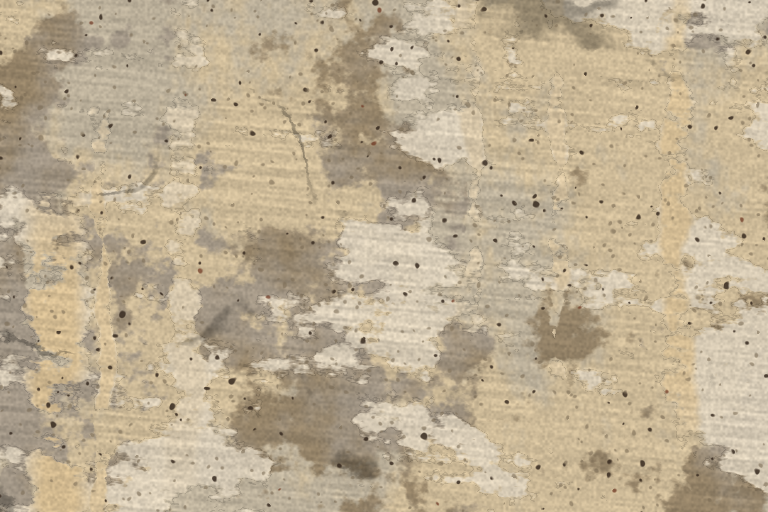
Reproduce this texture procedurally as a Shadertoy shader.

```glsl
// Weathered plaster wall: stains, worn pale patches, drip streaks, cracks and pits.

// Colours
const vec3 GREIGE = vec3(0.735, 0.690, 0.605);
const vec3 SAND   = vec3(0.805, 0.730, 0.595);
const vec3 OCHRE  = vec3(0.835, 0.735, 0.565);
const vec3 PALE   = vec3(0.855, 0.808, 0.725);
const vec3 SLATE  = vec3(0.625, 0.580, 0.520);
const vec3 UMBER  = vec3(0.565, 0.495, 0.390);
const vec3 PIT    = vec3(0.210, 0.160, 0.120);
const vec3 RUST   = vec3(0.420, 0.200, 0.120);

// Amounts
const float STAIN_LEVEL = 0.555;
const float PALE_LEVEL  = 0.605;
const float GRAIN       = 0.20;
const float SCRATCH     = 0.15;
const float SCRATCH_TILT = 0.09;

// Patches: centre xy, radii zw, in canvas heights
const vec4 PALE_PATCH[6] = vec4[6](
    vec4(0.79, 0.43, 0.15, 0.23), vec4(0.84, 0.84, 0.09, 0.19),
    vec4(1.45, 0.25, 0.17, 0.20), vec4(0.36, 0.12, 0.23, 0.12),
    vec4(1.30, 0.97, 0.26, 0.09), vec4(1.22, 0.44, 0.30, 0.06));
const vec4 DARK_PATCH[7] = vec4[7](
    vec4(0.68, 0.86, 0.08, 0.21), vec4(0.05, 0.90, 0.14, 0.16),
    vec4(0.48, 0.47, 0.20, 0.13), vec4(0.70, 0.18, 0.25, 0.14),
    vec4(0.02, 0.25, 0.06, 0.26), vec4(1.02, 0.33, 0.19, 0.14),
    vec4(1.15, 0.75, 0.07, 0.20));
// Drips: x, half width, height of middle, warmth
const vec4 DRIP[6] = vec4[6](
    vec4(0.36, 0.034, 0.50, 0.25), vec4(0.92, 0.020, 0.80, 0.40),
    vec4(1.32, 0.027, 0.55, 0.90), vec4(0.11, 0.060, 0.15, 1.00),
    vec4(1.09, 0.016, 0.60, 0.60), vec4(0.20, 0.012, 0.30, 0.80));

float hash(vec2 p) {
    vec3 q = fract(p.xyx * 0.1031);
    q += dot(q, q.yzx + 33.33);
    return fract((q.x + q.y) * q.z);
}

float noise(vec2 p) {
    vec2 i = floor(p), f = fract(p);
    f = f * f * (3.0 - 2.0 * f);
    return mix(mix(hash(i), hash(i + vec2(1, 0)), f.x),
               mix(hash(i + vec2(0, 1)), hash(i + vec2(1, 1)), f.x), f.y);
}

float fbm(vec2 p) {
    float sum = 0.0, amp = 1.0, total = 0.0;
    for (int i = 0; i < 6; i++) {
        sum += amp * noise(p);
        total += amp;
        amp *= 0.6;
        p = mat2(1.6, 1.2, -1.2, 1.6) * p + 17.3;
    }
    return sum / total;
}

// Cellular noise: x = distance to nearest point, y = its random id
vec2 cells(vec2 p) {
    vec2 base = floor(p), best = vec2(9.0, 0.0);
    for (int k = 0; k < 9; k++) {
        vec2 c = base + vec2(k % 3 - 1, k / 3 - 1);
        vec2 point = c + vec2(hash(c), hash(c + 71.7));
        float d = length(p - point);
        if (d < best.x) best = vec2(d, hash(c + 29.1));
    }
    return best;
}

float patchMask(vec2 p, vec4 s) {
    return 1.0 - smoothstep(0.45, 1.25, length((p - s.xy) / s.zw));
}

// Coverage of sparse round holes in a grid of the given density
float pits(vec2 p, float density, float share, float radius) {
    vec2 c = cells(p * density);
    float r = radius * (0.4 + 0.6 * fract(c.y * 57.0));
    float soft = density / iResolution.y;
    return step(c.y, share) * (1.0 - smoothstep(r - soft, r + soft, c.x));
}

void mainImage(out vec4 fragColor, in vec2 fragCoord) {
    vec2 p = fragCoord / iResolution.y;
    vec2 slant = vec2(p.x, p.y + SCRATCH_TILT * p.x);
    float fine = noise(p * 95.0) - 0.5;
    float ragged = fbm(p * vec2(9.0, 12.0) + 4.0);

    // Region weights
    float pale = 0.0, dark = 0.0, drip = 0.0, warmDrip = 0.0;
    for (int i = 0; i < 6; i++) pale = max(pale, patchMask(p, PALE_PATCH[i]));
    for (int i = 0; i < 7; i++) dark = max(dark, patchMask(p, DARK_PATCH[i]));
    for (int i = 0; i < 6; i++) {
        vec4 s = DRIP[i];
        float wobble = 0.007 * sin(p.y * 9.0 + s.x * 40.0) + 0.004 * sin(p.y * 31.0 + s.x * 9.0);
        float d = abs(p.x - s.x + wobble) + (ragged - 0.5) * 0.05;
        float run = 1.0 - smoothstep(0.25, 0.65, abs(p.y - s.z));
        float m = run * (1.0 - smoothstep(s.y * 0.5, s.y * 1.3, d));
        drip = max(drip, m);
        warmDrip = max(warmDrip, m * s.w);
    }

    // Base coat and stains
    float warmth = fbm(p * vec2(4.0, 2.2) + 31.0);
    vec3 col = mix(GREIGE, SAND, smoothstep(0.42, 0.58, warmth + fine * 0.06));
    float stain = 0.5 * ragged + 0.5 * fbm(p * vec2(5.0, 2.5) + 11.0)
                + 0.11 * dark - 0.09 * drip + fine * 0.06;
    vec3 stainCol = mix(SLATE, UMBER, smoothstep(0.40, 0.62, fbm(p * 3.5 + 53.0)));
    col = mix(col, stainCol, 0.92 * smoothstep(-0.035, 0.045, stain - STAIN_LEVEL));

    // Pale worn plaster with a thin dirty rim
    float worn = 0.6 * fbm(p * vec2(8.0, 11.0) + 83.0) + 0.4 * fbm(slant * vec2(5.0, 22.0) + 7.0)
               + 0.17 * max(pale, 0.85 * drip) - 0.03 * dark + fine * 0.05 - PALE_LEVEL;
    float rim = 1.0 - smoothstep(0.0, 0.012, abs(worn + 0.02));
    col *= 1.0 - 0.13 * rim;
    col = mix(col, mix(PALE, OCHRE, warmDrip), 0.9 * smoothstep(-0.015, 0.03, worn));

    // Hairline cracks along broken noise contours
    float contour = abs(noise(p * 4.0 + 0.35 * ragged + 19.0) - 0.5);
    float broken = smoothstep(0.52, 0.62, fbm(p * 4.0 + 67.0));
    col *= 1.0 - 0.28 * broken * (1.0 - smoothstep(0.004, 0.018, contour));

    // Trowel scratches and sandy grain
    float scratch = noise(slant * vec2(9.0, 170.0)) - 0.5;
    float scratchArea = smoothstep(0.35, 0.65, fbm(p * 3.0 + 97.0));
    float grain = 0.6 * (noise(p * 210.0) - 0.5) + 0.4 * (cells(p * 105.0).x - 0.45);
    col *= 1.0 + SCRATCH * scratch * (0.3 + 0.7 * scratchArea) + GRAIN * grain;

    // Pits and rusty specks, edges bent by fine noise
    vec2 bent = p + 0.005 * vec2(fine, noise(p * 80.0 + 9.0) - 0.5);
    float holes = max(pits(bent, 11.0, 0.13, 0.085), pits(bent + 5.0, 34.0, 0.10, 0.16));
    col = mix(col, PIT, 0.85 * holes);
    col = mix(col, RUST, 0.7 * pits(bent + 2.0, 15.0, 0.04, 0.08));
    col = mix(col, UMBER * 0.85, 0.6 * pits(bent + 8.0, 60.0, 0.12, 0.26));

    fragColor = vec4(clamp(col, 0.0, 1.0), 1.0);
}
```
